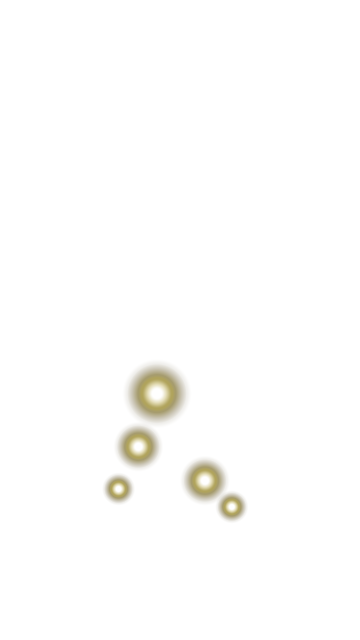
Give the GLSL for this background, as a Shadertoy shader.

```glsl
// Five soft golden halos with white cores, scattered on a white ground.
// Each halo is a radial colour ramp over its scaled distance;
// the halos are multiplied together so that their faint rims blend.

// Colour of a halo at distance d from its centre (1.0 = outer rim)
vec3 haloColor(float d) {
    vec3 white = vec3(1.0);
    vec3 cream = vec3(0.88, 0.85, 0.69);
    vec3 gold  = vec3(0.69, 0.64, 0.36);
    vec3 olive = vec3(0.65, 0.61, 0.43);
    vec3 beige = vec3(0.80, 0.78, 0.72);
    vec3 mist  = vec3(0.93, 0.925, 0.91);

    vec3 color = mix(white, cream, smoothstep(0.12, 0.31, d));
    color = mix(color, gold, smoothstep(0.25, 0.44, d));
    color = mix(color, olive, smoothstep(0.44, 0.55, d));
    color = mix(color, beige, clamp((d - 0.55) / 0.17, 0.0, 1.0));
    color = mix(color, mist, clamp((d - 0.72) / 0.14, 0.0, 1.0));
    return mix(color, white, smoothstep(0.82, 1.02, d));
}

void mainImage(out vec4 fragColor, in vec2 fragCoord) {
    // Height is one unit, x is measured from the middle
    vec2 p = (fragCoord - vec2(0.5 * iResolution.x, 0.0)) / iResolution.y;

    // Centre and radius of each halo
    vec3 halos[5] = vec3[5](
        vec3(-0.036, 0.385, 0.054),
        vec3(-0.065, 0.302, 0.039),
        vec3(-0.096, 0.236, 0.026),
        vec3( 0.039, 0.249, 0.039),
        vec3( 0.081, 0.208, 0.026));

    vec3 color = vec3(1.0);
    for (int i = 0; i < 5; i++) {
        color *= haloColor(length(p - halos[i].xy) / halos[i].z);
    }
    fragColor = vec4(color, 1.0);
}
```
